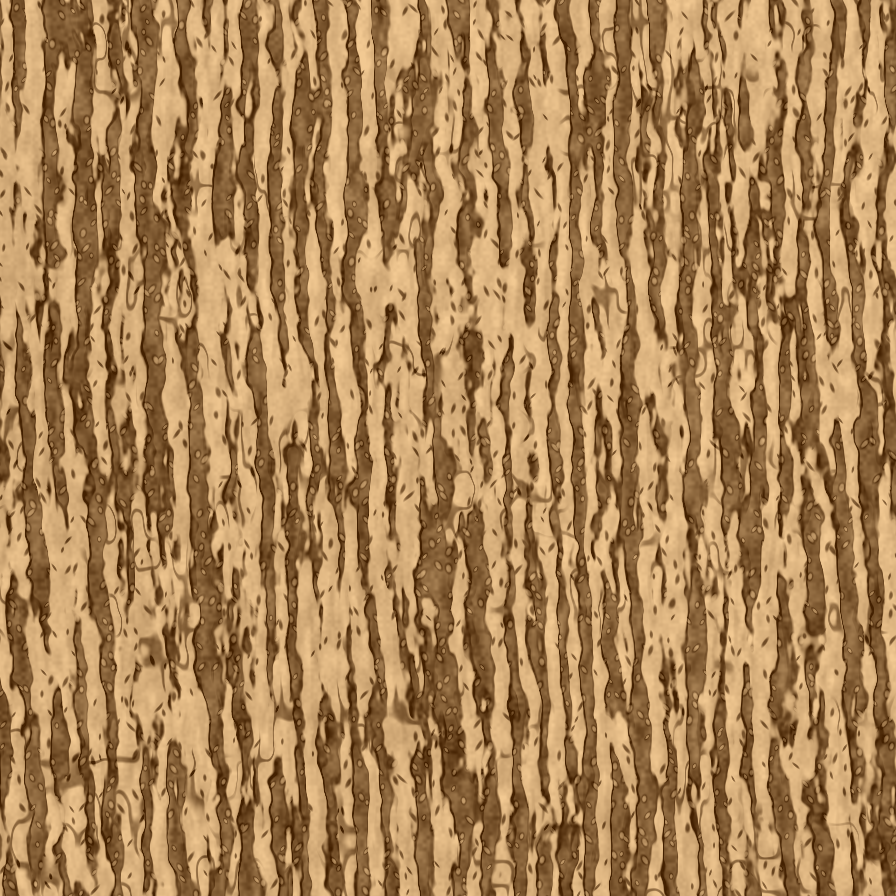
This texture is drawn by a WebGL 2 fragment shader. Its source:

```glsl
#version 300 es
precision highp float;
// Coarse bark: broken vertical tan ridges with dark outlines, pits and cracks over brown grooves.

uniform vec2 u_resolution;
out vec4 fragColor;

float hash(vec2 p) {
    vec3 q = fract(p.xyx * vec3(0.1031, 0.1030, 0.0973));
    q += dot(q, q.yzx + 33.33);
    return fract((q.x + q.y) * q.z);
}

float noise(vec2 p) {
    vec2 i = floor(p), f = fract(p);
    f = f * f * (3.0 - 2.0 * f);
    return mix(mix(hash(i), hash(i + vec2(1, 0)), f.x),
               mix(hash(i + vec2(0, 1)), hash(i + vec2(1, 1)), f.x), f.y);
}

// Noise centred on zero, with its own offset per layer
float wave(vec2 p, float seed) {
    return noise(p + seed * 17.3) - 0.5;
}

// Bends the straight grain into slightly leaning, wobbling strands
vec2 bendGrain(vec2 p) {
    p.x += 0.03 * p.y + 0.014 * wave(p * vec2(8, 5), 1.0);
    p.x += 0.006 * wave(p * vec2(35, 26), 2.0) + 0.003 * wave(p * vec2(90, 75), 3.0);
    return p;
}

// Height of the bark: positive on ridges, negative in grooves
float barkHeight(vec2 p) {
    float phase = 30.0 * p.x + 1.3 * noise(p * vec2(7, 1.5));
    float h = 0.33 * cos(6.2832 * phase);
    h += 0.95 * wave(p * vec2(78, 10), 4.0);
    h += 0.75 * wave(p * vec2(150, 30), 5.0);
    return h + 0.3 * wave(p * vec2(210, 95), 6.0);
}

// Scattered tilted ovals: normalised distance to the nearest, 1 at its rim
float ovals(vec2 p, vec2 cells, vec2 radius, float share, float seed) {
    vec2 home = floor(p * cells);
    float nearest = 9.0;
    for (int y = -1; y <= 1; y++) {
        for (int x = -1; x <= 1; x++) {
            vec2 id = home + vec2(x, y);
            vec2 key = id + seed * 31.7;
            if (hash(key + 5.1) > share) continue;
            vec2 centre = id + vec2(hash(key + 9.4), hash(key + 2.7));
            vec2 d = p - centre / cells;
            d.x += d.y * (hash(key + 7.9) * 1.4 - 0.7);
            float size = 0.65 + 0.6 * hash(key + 3.3);
            nearest = min(nearest, length(d / (radius * size)));
        }
    }
    return nearest;
}

void main() {
    vec2 p = gl_FragCoord.xy / u_resolution.y;
    vec2 q = bendGrain(p);
    float h = barkHeight(q);
    float ridge = smoothstep(-0.13, 0.09, h);

    // Slope towards the lower right lies in shade
    float slope = barkHeight(q + vec2(-0.0025, 0.0015)) - h;
    float shade = smoothstep(-0.15, 0.35, slope);

    // Mottled faces and groove floors
    float face = 0.93 + 0.22 * wave(q * vec2(110, 45), 7.0) + 0.1 * wave(p * 260.0, 8.0);
    float hollow = 0.27 + 0.35 * wave(q * vec2(120, 40), 9.0) + 0.22 * wave(p * 230.0, 10.0);
    float tone = mix(hollow, face, ridge);

    // Dark outline along the foot of each ridge
    float outline = 1.0 - smoothstep(0.03, 0.17, abs(h + 0.16));
    tone -= outline * mix(0.12, 0.5, shade);
    tone -= 0.1 * ridge * shade;

    // Small raised crumbs in the grooves
    float crumb = ovals(p, vec2(85, 65), vec2(0.0028, 0.0042), 0.5, 1.0);
    float crumbRim = smoothstep(0.7, 1.0, crumb) * (1.0 - smoothstep(1.0, 1.6, crumb));
    tone += (1.0 - ridge) * (0.32 * (1.0 - smoothstep(0.4, 1.0, crumb)) - 0.2 * crumbRim);

    // Slanted pits with a lit lip on the ridges
    float pit = ovals(q, vec2(66, 46), vec2(0.0024, 0.0058), 0.5, 2.0);
    tone -= 0.75 * ridge * (1.0 - smoothstep(0.35, 1.15, pit));

    // Thin winding cracks in patches
    float crackPath = abs(wave(q * vec2(65, 28), 11.0));
    float crackPatch = smoothstep(0.02, 0.2, wave(p * vec2(24, 17), 12.0));
    tone -= 0.6 * ridge * crackPatch * (1.0 - smoothstep(0.015, 0.075, crackPath));

    // Broad uneven light
    tone += 0.1 * wave(p * 3.0, 13.0);
    tone = clamp(tone, -0.2, 1.07);

    vec3 color = mix(vec3(0.37, 0.23, 0.09), vec3(0.91, 0.75, 0.54), tone);
    fragColor = vec4(color, 1.0);
}
```
